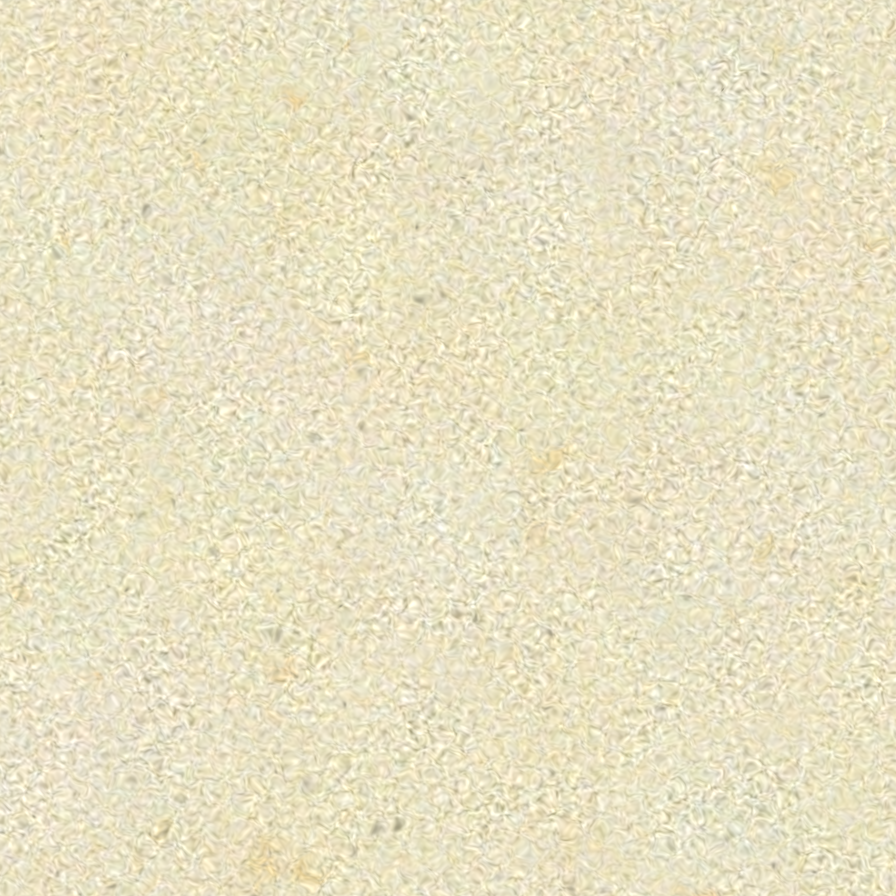
This texture is drawn by a three.js fragment shader. Its source:

```glsl
// Pale cream limestone: fine, wormy light and dark grain over a faint warm and cool drift,
// with soft ochre stains and small grey-olive specks scattered on jittered grids.
// The grain is gradient noise, bent by slower noise so that it curls.
varying vec2 vUv;

// Sineless hash: three values from 0 to 1 per cell
vec3 hash3(vec2 cell) {
  vec3 h = fract(cell.xyx * vec3(0.1031, 0.1030, 0.0973));
  h += dot(h, h.yxz + 33.33);
  return fract((h.xxy + h.yzz) * h.zyx);
}

float cornerSlope(vec2 cell, vec2 corner, vec2 f) {
  return dot(hash3(cell + corner).xy * 2.0 - 1.0, f - corner);
}

// Gradient noise, centred on zero
float noise(vec2 p) {
  vec2 cell = floor(p);
  vec2 f = fract(p);
  vec2 w = f * f * f * (f * (f * 6.0 - 15.0) + 10.0);
  float low = mix(cornerSlope(cell, vec2(0.0), f), cornerSlope(cell, vec2(1.0, 0.0), f), w.x);
  float high = mix(cornerSlope(cell, vec2(0.0, 1.0), f), cornerSlope(cell, vec2(1.0), f), w.x);
  return mix(low, high, w.y);
}

vec2 turn(vec2 p, float angle) {
  float c = cos(angle);
  float s = sin(angle);
  return vec2(c * p.x - s * p.y, s * p.x + c * p.y);
}

// Soft spots of varied size and strength; share is the part of cells that hold one
float spots(vec2 p, float cells, float share, float smallest, float largest) {
  vec2 home = floor(p * cells);
  float cover = 0.0;
  for (int y = -1; y <= 1; y++) {
    for (int x = -1; x <= 1; x++) {
      vec2 cell = home + vec2(float(x), float(y));
      vec3 place = hash3(cell + 211.0);
      vec3 kind = hash3(cell + 517.0);
      vec2 away = turn(p - (cell + place.xy) / cells, kind.x * 3.14);
      away.y *= 1.0 + 0.8 * kind.y;
      float radius = mix(smallest, largest, kind.z * kind.z);
      float strength = mix(0.35, 1.0, kind.y) * step(place.z, share);
      cover = max(cover, strength * exp(-dot(away, away) / (radius * radius)));
    }
  }
  return cover;
}

void main() {
  // Bend the plane so that grain curls and spots lose their round outline
  vec2 bend = vec2(noise(vUv * 55.0 + 7.0), noise(vUv * 55.0 + 91.0));
  vec2 p = vUv + bend * 0.008;

  // Grain in two sizes, a little wider than tall
  float coarse = noise(p * vec2(105.0, 135.0) + 13.0);
  float fine = noise(turn(p, 0.6) * vec2(190.0, 225.0) + 300.0);
  float grain = 0.75 * coarse + 0.75 * fine;
  float patchiness = 1.0 + 0.9 * noise(vUv * 14.0 + 40.0);
  float tone = grain * patchiness * 0.21 + 0.02 * noise(vUv * 9.0 + 60.0);
  tone -= 0.25 * max(-tone - 0.03, 0.0);

  vec3 color = vec3(0.916, 0.888, 0.772) + tone * vec3(1.0, 1.0, 1.06);

  // Faint drift between pink and green, and between yellow and cool white
  float blush = 0.035 * noise(vUv * 6.0 + 20.0) + 0.055 * noise(p * 48.0 + 150.0);
  float coolness = 0.05 * noise(vUv * 4.0 + 80.0) + 0.10 * noise(p * 62.0 + 170.0);
  color += blush * vec3(0.55, -0.3, -0.3) + coolness * vec3(-0.1, 0.05, 1.0);

  // Ochre stains, broken up by the grain
  float stain = spots(p + bend * 0.015, 9.0, 0.26, 0.010, 0.030);
  stain *= clamp(0.8 + 1.1 * coarse + 0.8 * noise(p * 40.0), 0.0, 1.0);
  vec3 ochre = mix(vec3(0.87, 0.79, 0.48), vec3(0.93, 0.77, 0.52), hash3(floor(p * 5.0)).x);
  color = mix(color, ochre + tone, 0.65 * stain);

  // Grey-olive specks
  float speck = spots(p, 25.0, 0.15, 0.0025, 0.0065);
  color = mix(color, vec3(0.53, 0.51, 0.42), 0.7 * speck);

  gl_FragColor = vec4(clamp(color, 0.0, 1.0), 1.0);
}
```
